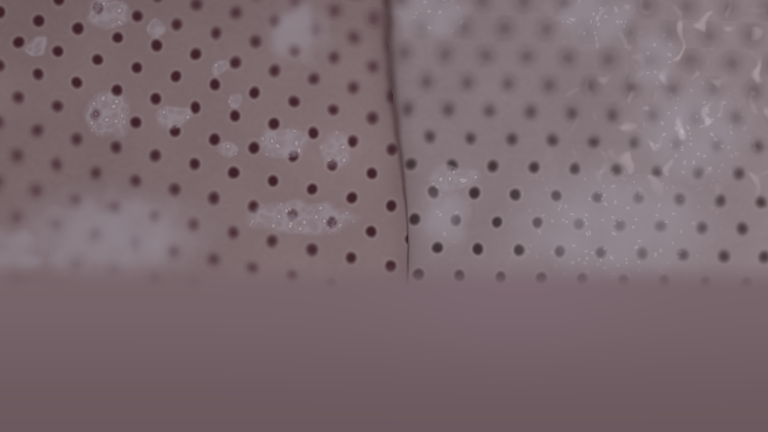
A Shadertoy shader for this texture:

```glsl
// Perforated mauve hide with soap foam, a central seam and a blurred foreground ledge.
#define HOLE_RADIUS 0.0115
#define FOAM_COLOR vec3(0.60, 0.565, 0.605)
#define SKIN_LEFT vec3(0.462, 0.392, 0.405)
#define SKIN_RIGHT vec3(0.512, 0.455, 0.472)
#define HOLE_LEFT vec3(0.20, 0.085, 0.115)
#define HOLE_RIGHT vec3(0.19, 0.14, 0.15)
#define LEDGE_TOP vec3(0.468, 0.395, 0.418)
#define LEDGE_BOTTOM vec3(0.422, 0.350, 0.372)
#define LEDGE_HEIGHT 0.352
#define BUBBLE_SCALE 58.0

// Centre and radii of crisp foam clumps, then of blurred foam
const vec4 CLUMPS[12] = vec4[12](
    vec4(.25, .968, .053, .040), vec4(.366, .935, .022, .020),
    vec4(.25, .734, .055, .055), vec4(.398, .729, .040, .028),
    vec4(.653, .669, .058, .035), vec4(.778, .65, .035, .045),
    vec4(.70, .495, .13, .040), vec4(.528, .653, .028, .020),
    vec4(.083, .891, .030, .025), vec4(.51, .843, .025, .020),
    vec4(1.05, .59, .06, .030), vec4(.544, .766, .018, .018));
const vec4 HAZES[9] = vec4[9](
    vec4(.25, .45, .23, .11), vec4(.02, .42, .12, .06),
    vec4(.69, .93, .07, .07), vec4(1.42, .48, .25, .15),
    vec4(1.52, .86, .05, .08), vec4(1.60, .69, .14, .13),
    vec4(1.03, .50, .06, .07), vec4(1.38, .96, .10, .07),
    vec4(1.00, .97, .08, .06));

vec2 hash2(vec2 p) {
    vec3 q = fract(p.xyx * vec3(.1031, .1030, .0973));
    q += dot(q, q.yzx + 33.33);
    return fract((q.xx + q.yz) * q.zy);
}

float cornerSlope(vec2 cell, vec2 offset, vec2 f) {
    return dot(hash2(cell + offset) * 2.0 - 1.0, f - offset);
}

float gradientNoise(vec2 p) {
    vec2 c = floor(p), f = fract(p), u = f * f * (3.0 - 2.0 * f);
    return mix(mix(cornerSlope(c, vec2(0, 0), f), cornerSlope(c, vec2(1, 0), f), u.x),
               mix(cornerSlope(c, vec2(0, 1), f), cornerSlope(c, vec2(1, 1), f), u.x), u.y);
}

// Distance to the nearest scattered bubble centre, and its random id
vec2 bubbles(vec2 p) {
    vec2 cell = floor(p), best = vec2(9.0, 0.0);
    for (int j = -1; j <= 1; j++)
        for (int i = -1; i <= 1; i++) {
            vec2 c = cell + vec2(i, j), h = hash2(c);
            float d = length(c + h - p);
            if (d < best.x) best = vec2(d, fract(h.x * 7.3 + h.y * 3.1));
        }
    return best;
}

// Offset to the nearest hole on the left, where rows spread downward
vec2 leftHole(vec2 p) {
    vec2 d = vec2(p.x - .1806, .9329 - p.y);
    float v = d.y - .2137 * d.x;
    float row = round((sqrt(max(.00358 + .00398 * v, 0.0)) - .0598) / .00199);
    float col = round((d.x - .0447 * row) / .091);
    return d - vec2(.0447 * row + .091 * col, .0694 * row + .000995 * row * row + .0194 * col);
}

vec2 rightHole(vec2 p) {
    vec2 d = p - vec2(1.2014, .4213);
    float row = round((d.y + .03 * d.x) / .064);
    float col = round((d.x - .0433 * row) / .0949);
    return d - vec2(.0433 * row + .0949 * col, .0627 * row - .0028 * col);
}

void mainImage(out vec4 fragColor, in vec2 fragCoord) {
    vec2 p = fragCoord / iResolution.y;
    float pixel = 1.0 / iResolution.y;
    float seamX = mix(.898, .944, smoothstep(.95, .42, p.y));
    float right = smoothstep(-.01, .02, p.x - seamX);
    vec2 warp = vec2(gradientNoise(p * 24.0), gradientNoise(p * 24.0 + 40.0));

    // Hide: broad light, folds and fine grain
    vec3 color = mix(SKIN_LEFT, SKIN_RIGHT, right);
    color += .035 * smoothstep(.1, .85, p.x) * (1.0 - right);
    color += .022 * smoothstep(1.2, 1.7, p.x) - .025 * smoothstep(.8, 1.05, p.y) * (1.0 - right);
    float grain = gradientNoise(p * vec2(45, 60) + warp * 2.0) + .6 * gradientNoise(p * 110.0);
    color += grain * .014 + gradientNoise(p * 7.0) * .025;

    // Focus follows a diagonal on the left and the lower edge on the right
    float diagonal = dot(p - vec2(.23, .93), vec2(-.506, -.863)) - .04;
    float blurLeft = .003 + .055 * max(abs(diagonal) - .09, 0.0);
    float blurRight = .003 + .024 * smoothstep(.53, .95, p.y) + .005 * smoothstep(1.2, 1.7, p.x);
    float blur = mix(blurLeft, blurRight, step(seamX, p.x)) + pixel;

    // Seam
    float seamWidth = mix(.003, .014, smoothstep(.45, .95, p.y));
    float seamDist = p.x - seamX - warp.y * .004;
    color -= .12 * exp(-pow(seamDist / seamWidth, 2.0));
    color -= .035 * exp(-pow(seamDist / .032, 2.0));

    // Holes with a faint lit rim
    vec2 hole = p.x < seamX ? leftHole(p) : rightHole(p);
    float holeDist = length(hole * vec2(1.0, .92) + warp * .004);
    float holeMask = 1.0 - smoothstep(HOLE_RADIUS - blur, HOLE_RADIUS + blur, holeDist);
    float strength = .85 / (1.0 + 45.0 * max(blur - .006, 0.0));
    color += .025 * exp(-pow((holeDist - .016) / .004, 2.0)) * strength;
    color = mix(color, mix(HOLE_LEFT, HOLE_RIGHT, right), holeMask * strength);

    // Foam coverage
    float clump = 0.0, haze = 0.0;
    for (int i = 0; i < 12; i++) {
        float d = length((p + warp * .018 - CLUMPS[i].xy) / CLUMPS[i].zw);
        clump = max(clump, 1.0 - smoothstep(.72, 1.12, d));
    }
    for (int i = 0; i < 9; i++) {
        float d = length((p + warp * .03 - HAZES[i].xy) / HAZES[i].zw);
        haze = max(haze, 1.0 - smoothstep(.35, 1.3, d));
    }
    vec2 bubble = bubbles(p * BUBBLE_SCALE + warp);
    float film = smoothstep(.2, .75, bubble.x);
    float glint = (1.0 - smoothstep(.08, .32, bubble.x)) * step(.7, bubble.y);
    color = mix(color, FOAM_COLOR, haze * (.56 + .25 * gradientNoise(p * 17.0)));
    color = mix(color, FOAM_COLOR, clump * (.30 + .26 * film));
    color += glint * (.11 * clump + .065 * haze * smoothstep(.9, 1.0, p.x));

    // Soft wet highlights on the right
    float wet = gradientNoise(p * vec2(34, 26) + warp);
    color += .11 * smoothstep(.12, .5, wet) * smoothstep(1.2, 1.55, p.x) * smoothstep(.5, .65, p.y);

    // Out-of-focus ledge
    vec3 ledge = mix(LEDGE_BOTTOM, LEDGE_TOP, smoothstep(0.0, LEDGE_HEIGHT, p.y));
    ledge += vec3(.018, .012, .022) * exp(-pow((p.x - 1.2) / .35, 2.0)) * smoothstep(0.0, .35, p.y);
    color = mix(ledge, color, smoothstep(LEDGE_HEIGHT - .025, LEDGE_HEIGHT + .05, p.y));
    fragColor = vec4(color, 1.0);
}
```
